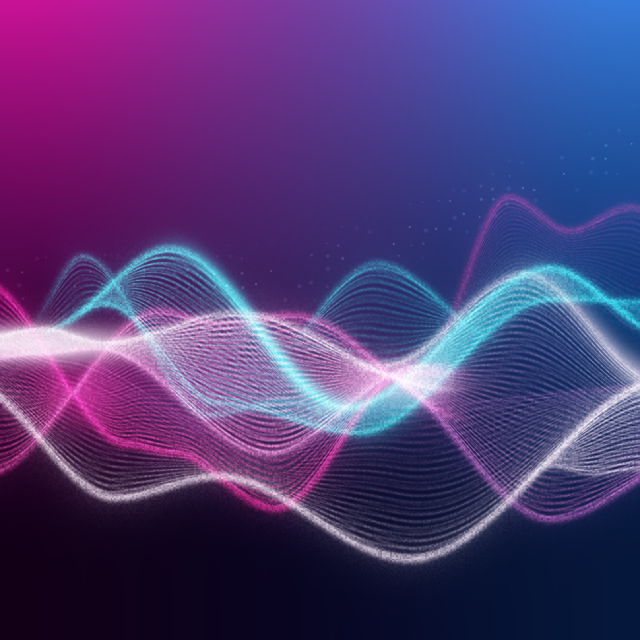
This background is drawn by a Shadertoy shader. Its source:

```glsl
#define EDGE_WIDTH 0.0058
#define HALO_WIDTH 0.02
#define HALO_GAIN 0.2
#define FILL_GAIN 1.2
#define MESH_SKEW 9.0
#define GRAIN_CELLS 330.0
#define DUST_CELLS 46.0
#define EXPOSURE 1.35

const vec3 CYAN = vec3(.1, .9, 1);
const vec3 PINK = vec3(1, .1, .48);
const vec3 ROSE = vec3(.95, .45, .78);
const vec3 LILAC = vec3(.72, .28, .68);
const vec3 WHITE = vec3(.95, .84, .95);

float hash(vec2 p) {
    vec3 q = fract(p.xyx * .1031);
    q += dot(q, q.yzx + 33.33);
    return fract((q.x + q.y) * q.z);
}

// Rise and slope of a smooth step
vec2 climb(float x, float x0, float y0, float x1, float y1) {
    float t = clamp((x - x0) / (x1 - x0), 0., 1.);
    return (y1 - y0) * vec2(t * t * (3. - 2. * t), 6. * t * (1. - t) / (x1 - x0));
}

// Height and slope of a wave through five turning points
vec2 wave(float x, float ax, float ay, float bx, float by, float cx, float cy,
          float dx, float dy, float ex, float ey) {
    return vec2(ay, 0) + climb(x, ax, ay, bx, by) + climb(x, bx, by, cx, cy)
         + climb(x, cx, cy, dx, dy) + climb(x, dx, dy, ex, ey);
}

// Bright rim with a soft halo
float rim(float y, vec2 curve) {
    float d = abs(y - curve.x) * inversesqrt(1. + curve.y * curve.y);
    return exp(-d * d / (EDGE_WIDTH * EDGE_WIDTH)) + HALO_GAIN * exp(-d / HALO_WIDTH);
}

float stripe(float phase) {
    float s = .5 + .5 * cos(6.28319 * phase);
    return s * s;
}

float blob(float dx, float dy, float w, float h) {
    vec2 d = vec2(dx / w, dy / h);
    return exp(-dot(d, d));
}

// Woven sheet between two waves; gain = (top rim, low rim, fill)
vec3 ribbon(vec2 p, vec2 top, vec2 low, vec3 topColor, vec3 lowColor,
            float lines, vec3 gain, float start, float end) {
    float gap = top.x - low.x;
    float width = max(abs(gap), .004);
    float t = clamp((p.y - low.x) / (gap < 0. ? -width : width), 0., 1.);

    // Crossing line families, averaged when finer than a pixel
    float mesh = .7 * stripe(t * lines + .6 * sin(p.x * 17. + t * 4.))
               + .45 * stripe(t * lines * .8 + p.x * MESH_SKEW);
    mesh = mix(mesh, .43, smoothstep(.2, .5, lines / width / iResolution.y));

    float inside = smoothstep(-.004, .004, p.y - min(top.x, low.x))
                 * smoothstep(-.004, .004, max(top.x, low.x) - p.y);
    float density = .12 / (width + .06) * (.65 + .7 * pow(abs(2. * t - 1.), 3.));
    float fade = smoothstep(start, start + .09, p.x) * (1. - smoothstep(end - .12, end, p.x));

    vec3 sheet = mix(lowColor, topColor, t) * inside * mesh * density * gain.z * FILL_GAIN;
    vec3 rims = topColor * rim(p.y, top) * gain.x + lowColor * rim(p.y, low) * gain.y;
    return (sheet + rims * .85) * fade * (.72 + .56 * hash(floor(p * GRAIN_CELLS)));
}

vec3 row(float x, vec3 left, vec3 middle, vec3 right) {
    return mix(mix(left, middle, smoothstep(0., .55, x)), right, smoothstep(.4, 1., x));
}

vec3 backdrop(vec2 p) {
    vec3 high = row(p.x, vec3(.79, .07, .59), vec3(.46, .24, .62), vec3(.21, .48, .85));
    vec3 mid = row(p.x, vec3(.28, .02, .27), vec3(.22, .14, .38), vec3(.06, .21, .46));
    vec3 deep = row(p.x, vec3(.07, 0, .09), vec3(.03, .02, .13), vec3(.02, .09, .23));
    vec3 color = mix(deep, mid, smoothstep(.12, .62, p.y));
    return mix(color, high, pow(clamp((p.y - .55) / .45, 0., 1.), 1.15));
}

// Faint specks above the waves
float dust(vec2 p) {
    vec2 cell = floor(p * DUST_CELLS);
    float seed = hash(cell + 7.);
    float d = length(fract(p * DUST_CELLS) - .3 - .4 * vec2(hash(cell + 19.), hash(cell + 41.)));
    float band = p.y - .56 - .4 * max(p.x - .45, 0.);
    return smoothstep(.07 + .18 * seed, .04, d) * blob(band, 0., .04, 1.)
         * step(.5, hash(cell)) * (.25 - .17 * seed);
}

void mainImage(out vec4 fragColor, in vec2 fragCoord) {
    vec2 p = fragCoord / iResolution.xy;
    float x = p.x, y = p.y;

    // Pale sheets
    vec2 top = wave(x, -.05, .48, .1, .44, .42, .3, .62, .37, 1.05, .4);
    vec2 low = wave(x, -.05, .4, .18, .222, .34, .255, .64, .126, 1.05, .41);
    vec3 light = ribbon(p, top, low, LILAC * .6, WHITE, 22., vec3(0, .85, .5), -.2, 1.2);
    top = low;
    low = wave(x, .7, .2, .86, .27, .93, .258, 1., .265, 1.1, .28);
    light += ribbon(p, top, low, WHITE, WHITE * .7, 15., vec3(0, .15, 1), .79, 1.2);
    top = wave(x, -.05, .47, .07, .487, .16, .465, .37, .512, .7, .39);
    low = wave(x, -.05, .435, .06, .446, .15, .455, .42, .29, .66, .43);
    light += ribbon(p, top, low, WHITE, ROSE, 24., vec3(.45, .4, 1.1), -.2, .74);
    top = wave(x, .6, .43, .82, .572, 1.03, .405, 1.1, .4, 1.2, .4);
    low = wave(x, .44, .48, .58, .42, .86, .188, 1.1, .29, 1.2, .3);
    light += ribbon(p, top, low, WHITE * .9, LILAC, 38., vec3(.4, .5, 1), .53, 1.2);
    light += WHITE * .5 * blob(x - 1., y - top.x, .13, .025);

    // Pink sheets
    top = wave(x, -.03, .56, .2, .305, .27, .292, .43, .205, .64, .42);
    low = wave(x, -.02, .26, .25, .515, .34, .495, .46, .508, .74, .34);
    light += ribbon(p, top, low, PINK, mix(PINK, ROSE, .4), 30., vec3(.6, .45, 1), -.2, .75);
    top = wave(x, .66, .44, .795, .692, .89, .64, .985, .677, 1.1, .6);
    low = wave(x, .66, .44, .82, .57, .9, .55, 1., .48, 1.1, .46);
    light += ribbon(p, top, low, PINK * .6, LILAC * .5, 20., vec3(.4, 0, .35), .65, 1.2);

    // Cyan sheets
    top = wave(x, .4, .43, .59, .588, .8, .46, .9, .44, 1., .44);
    low = wave(x, .4, .46, .5, .45, .6, .43, .75, .49, .9, .44);
    light += ribbon(p, top, low, CYAN * .7, CYAN * .4, 13., vec3(.4, 0, .6), .43, .8);
    top = wave(x, .03, .48, .13, .6, .325, .35, .45, .375, .56, .33);
    low = wave(x, .04, .47, .165, .523, .34, .37, .56, .322, .86, .53);
    light += ribbon(p, top, low, CYAN * .7, CYAN * .6, 10., vec3(.35, 0, .35), .03, .58);
    top = wave(x, .06, .48, .265, .612, .54, .365, .86, .582, 1.05, .47);
    light += ribbon(p, top, low, CYAN, CYAN * .85, 20., vec3(.6, .4, .9), .05, 1.08);

    // Glow where the sheets fold
    light += CYAN * (blob(x - .45, y - top.x, .13, .018) + .55 * blob(x - .68, y - (top.x + low.x) * .5, .1, .035));
    light += WHITE * 1.4 * blob(x - .04, y - .462, .15, .024);
    light += ROSE * .6 * blob(x - .62, y - .4, .09, .03) + PINK * .4 * blob(x - .13, y - .385, .06, .05);
    light += LILAC * .3 * blob(x - .36, y - .4, .17, .09);

    vec3 color = 1. - (1. - backdrop(p)) * exp(-light * EXPOSURE);
    fragColor = vec4(min(color + dust(p) * vec3(.6, .7, .9), 1.), 1);
}
```
